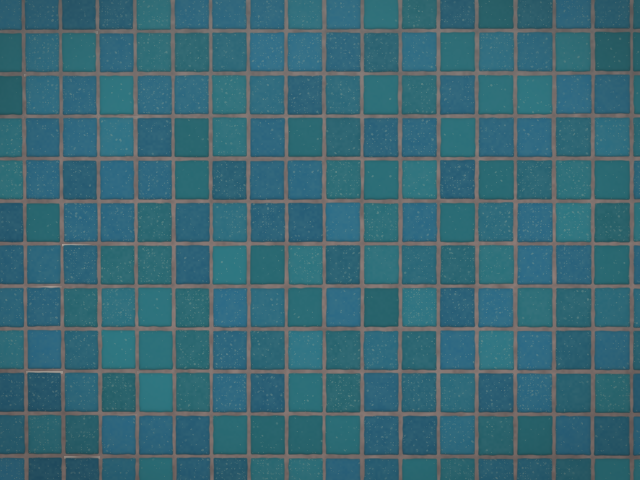
Give the GLSL for this texture, as a Shadertoy shader.

```glsl
// Lengths are fractions of the canvas height
const vec2 PITCH = vec2(0.0785, 0.0884);
const vec2 GRID_ORIGIN = vec2(0.052, 0.0503);
const float COLUMN_RATE = 13.0;     // columns per unit at the left edge
const float COLUMN_STRETCH = 0.271; // columns widen toward the right
const float LEAN = 0.008;
const float ROW_TILT = 0.004;
const float GROUT_WIDTH = 0.0078;
const float CORNER_RADIUS = 0.003;
const float EDGE_WOBBLE = 0.0018;
const float PLACEMENT_JITTER = 0.0016;
const float MIN_SOFTNESS = 0.0012;
const float SPECK_STRENGTH = 0.42;
const float VIGNETTE = 0.20;

const vec3 BLUE = vec3(0.150, 0.365, 0.465);
const vec3 TEAL = vec3(0.155, 0.405, 0.440);
const vec3 HAZE = vec3(0.290, 0.470, 0.500);
const vec3 SPECK = vec3(0.520, 0.590, 0.550);
const vec3 GROUT_DARK = vec3(0.410, 0.370, 0.360);
const vec3 GROUT_LIGHT = vec3(0.540, 0.480, 0.460);
const vec3 GLINT = vec3(0.720, 0.690, 0.650);

float hash(vec2 p) {
    vec3 q = fract(vec3(p.xyx) * 0.1031);
    q += dot(q, q.yzx + 33.33);
    return fract((q.x + q.y) * q.z);
}

vec2 hash2(vec2 p) {
    return vec2(hash(p + 17.3), hash(p + 91.7));
}

float noise(vec2 p) {
    vec2 i = floor(p), f = fract(p);
    f = f * f * (3.0 - 2.0 * f);
    return mix(mix(hash(i), hash(i + vec2(1, 0)), f.x),
               mix(hash(i + vec2(0, 1)), hash(i + vec2(1, 1)), f.x), f.y);
}

float roundedBox(vec2 p, vec2 halfSize, float radius) {
    vec2 q = abs(p) - halfSize + radius;
    return length(max(q, 0.0)) + min(max(q.x, q.y), 0.0) - radius;
}

// Canvas position to column and row, with slight lens distortion
vec2 gridPosition(vec2 p) {
    float lean = LEAN * (0.5 - p.y) * (1.0 - smoothstep(0.0, 0.7, p.x));
    float x = p.x - GRID_ORIGIN.x - lean;
    float y = p.y - GRID_ORIGIN.y + ROW_TILT * p.x * (0.5 - p.y);
    return vec2(COLUMN_RATE * x - COLUMN_STRETCH * x * x, y / PITCH.y);
}

// Pale flecks in two sizes, one candidate per cell
float specks(vec2 p, float density, float softness) {
    float amount = 0.0;
    for (int layer = 0; layer < 2; layer++) {
        float cells = layer == 0 ? 105.0 : 185.0;
        vec2 q = p * cells + float(layer) * 37.0 + 50.0;
        vec2 id = floor(q);
        vec2 center = 0.3 + 0.4 * hash2(id);
        vec2 d = fract(q) - center;
        d.x += d.y * (hash(id + 5.1) - 0.5);
        float radius = mix(0.10, 0.26, hash(id + 8.9));
        float blur = softness * cells * 0.7;
        float dot_ = 1.0 - smoothstep(radius - blur, radius + blur, length(d));
        float present = step(1.0 - density, hash(id + 3.7));
        amount += dot_ * present * mix(0.4, 1.0, hash(id + 61.0));
    }
    return min(amount, 1.0);
}

void mainImage(out vec4 fragColor, in vec2 fragCoord) {
    vec2 p = fragCoord / iResolution.y;
    float aspect = iResolution.x / iResolution.y;
    float softness = max(1.0 / iResolution.y, MIN_SOFTNESS);

    // Tile shape
    vec2 grid = gridPosition(p);
    vec2 id = floor(grid) + 20.0;
    vec2 local = (fract(grid) - 0.5) * PITCH;
    vec2 offset = (hash2(id) - 0.5) * PLACEMENT_JITTER;
    vec2 halfSize = 0.5 * (PITCH - GROUT_WIDTH);
    float edge = roundedBox(local - offset, halfSize, CORNER_RADIUS);
    edge += (noise(p * 75.0) - 0.5) * EDGE_WOBBLE;
    float tileMask = 1.0 - smoothstep(-softness, softness, edge);

    // Glass colour: hue and brightness per tile, mottling within
    float hue = smoothstep(0.25, 0.95, hash(id + 2.3));
    float plain = step(0.84, hash(id + 7.7));
    vec3 tile = mix(BLUE, TEAL, max(hue, plain));
    tile *= mix(0.90, 1.12, hash(id + 11.9));
    float grain = noise(p * 190.0) * 0.6 + noise(p * 60.0) * 0.4;
    tile = mix(tile, HAZE, 0.36 * grain * (1.0 - 0.6 * plain));
    float density = mix(0.08, 0.34, hash(id + 23.0)) * (1.0 - 0.75 * plain);
    tile = mix(tile, SPECK, SPECK_STRENGTH * specks(p, density, softness));

    // Shadowed rim, deepest along the lower edge
    float lower = smoothstep(0.6, 1.0, -local.y / halfSize.y);
    tile *= 1.0 - (0.12 + 0.20 * lower) * exp(min(edge, 0.0) / 0.0025);

    // Grout with worn tone and a few glints at the left
    float wear = noise(p * 45.0) * 0.6 + noise(p * 150.0) * 0.4;
    vec3 grout = mix(GROUT_DARK, GROUT_LIGHT, wear);
    float topEdge = smoothstep(0.92, 1.0, local.y / halfSize.y);
    float glint = topEdge * step(0.55, hash(id + 41.0)) * smoothstep(0.45, 0.8, noise(p * 28.0));
    grout = mix(grout, GLINT, 0.7 * glint * (1.0 - smoothstep(0.15, 0.35, p.x)));
    vec3 color = mix(grout, tile, tileMask);

    // Soft light from above, fading toward the corners
    vec2 fromCenter = p / vec2(aspect, 1.0) - vec2(0.5, 0.54);
    color = mix(color, HAZE, 0.12 * smoothstep(0.55, 1.0, p.y));
    color *= 1.04 - VIGNETTE * smoothstep(0.1, 0.5, dot(fromCenter, fromCenter));
    fragColor = vec4(color, 1.0);
}
```
